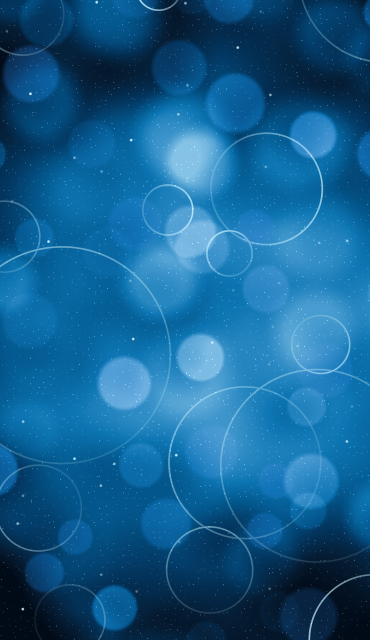
This background is drawn by a WebGL 1 fragment shader. Its source:

```glsl
precision highp float;

// Blue bokeh: a cloudy glow, blurred blobs and soft discs add up to a light
// level that a colour ramp turns into blue. Thin rings, with brightness that
// varies around each circle, and fine sparkling dust lie on top.

uniform vec2 u_resolution;

const int COLS = 5;
const int ROWS = 8;
const int RING_COLS = 3;
const int RING_ROWS = 5;
const vec3 RING_COLOR = vec3(0.78, 0.94, 0.99);
const vec3 VIVID_BLUE = vec3(0.13, 0.45, 0.80);

float hash(vec2 p) {
  return fract(sin(dot(p, vec2(127.1, 311.7))) * 43758.5453);
}

vec2 hash2(vec2 p) {
  return vec2(hash(p), hash(p + 19.7));
}

float valueNoise(vec2 p) {
  vec2 i = floor(p), f = fract(p);
  f = f * f * (3.0 - 2.0 * f);
  return mix(mix(hash(i), hash(i + vec2(1.0, 0.0)), f.x),
             mix(hash(i + vec2(0.0, 1.0)), hash(i + 1.0), f.x), f.y);
}

// Jittered grid point, spread a little past the canvas edges
vec2 scatter(vec2 cell, vec2 grid, vec2 size, float seed) {
  vec2 jitter = mix(vec2(0.0), vec2(1.0), hash2(cell + seed));
  return ((cell + jitter) / grid * 1.1 - 0.05) * size;
}

// Light level to colour: night, navy, deep, mid, bright, pale, haze
vec3 ramp(float level) {
  vec3 c = mix(vec3(0.005, 0.04, 0.09), vec3(0.02, 0.11, 0.20), clamp(level, 0.0, 1.0));
  c = mix(c, vec3(0.01, 0.21, 0.37), clamp(level - 1.0, 0.0, 1.0));
  c = mix(c, vec3(0.01, 0.34, 0.55), clamp(level - 2.0, 0.0, 1.0));
  c = mix(c, vec3(0.05, 0.46, 0.70), clamp(level - 3.0, 0.0, 1.0));
  c = mix(c, vec3(0.25, 0.59, 0.80), clamp(level - 4.0, 0.0, 1.0));
  return mix(c, vec3(0.52, 0.76, 0.90), clamp(level - 5.0, 0.0, 1.0));
}

// Cloudy glow, darkest toward the top, the bottom and the corners
float glow(vec2 p, vec2 size) {
  vec2 fromCenter = abs(p / size - 0.5);
  float dark = smoothstep(0.18, 0.55, fromCenter.y) * mix(0.7, 1.4, 2.0 * fromCenter.x);
  float cloud = 0.6 * valueNoise(p * 3.2 + 4.3) + 0.4 * valueNoise(p * 6.5 + 11.0);
  return 3.3 - 2.8 * dark + 4.2 * (cloud - 0.5);
}

// Scattered discs: x = added light, y = amount of vivid tint
vec2 bokeh(vec2 p, vec2 size, vec2 radii, float blur, vec2 strengths, float seed) {
  vec2 sum = vec2(0.0);
  for (int i = 0; i < COLS; i++) {
    for (int j = 0; j < ROWS; j++) {
      vec2 cell = vec2(float(i), float(j));
      vec2 center = scatter(cell, vec2(float(COLS), float(ROWS)), size, seed);
      vec2 pick = hash2(cell + seed + 41.3);
      float radius = mix(radii.x, radii.y, pick.x);
      float soft = radius * blur;
      float d = length(p - center);
      float disc = 1.0 - smoothstep(radius - soft, radius + soft, d);
      float rim = 0.88 + 0.12 * smoothstep(0.0, radius, d);
      sum.x += disc * rim * mix(strengths.x, strengths.y, pick.y * pick.y);
      sum.y = max(sum.y, disc * hash(cell + seed + 73.1));
    }
  }
  return sum;
}

// Scattered thin circles: x = line, y = faint inner fill
vec2 rings(vec2 p, vec2 size, float pixel, float seed) {
  vec2 sum = vec2(0.0);
  for (int i = 0; i < RING_COLS; i++) {
    for (int j = 0; j < RING_ROWS; j++) {
      vec2 cell = vec2(float(i), float(j));
      vec2 grid = vec2(float(RING_COLS), float(RING_ROWS));
      vec2 q = p - scatter(cell, grid, size, seed);
      vec2 pick = hash2(cell + seed + 27.9);
      float radius = mix(0.06, 0.31, pick.x * pick.x);
      float d = length(q) - radius;
      float line = 1.0 - smoothstep(0.0004, 0.0013 + pixel, abs(d));
      vec2 toward = vec2(cos(6.283 * pick.y), sin(6.283 * pick.y));
      float arc = 0.65 + 0.35 * dot(q, toward) / max(length(q), 0.001);
      float strength = mix(0.25, 1.0, hash(cell + seed + 55.5));
      sum.x = max(sum.x, line * arc * strength);
      sum.y += strength * (1.0 - smoothstep(-pixel, pixel, d));
    }
  }
  return sum;
}

// One dot in some of the cells of a fine grid, most of them dim
float dust(vec2 p, float cells, float radius, float share, float pixel, float seed) {
  vec2 cell = floor(p * cells);
  vec2 center = (cell + mix(vec2(0.15), vec2(0.85), hash2(cell + seed))) / cells;
  float speck = 1.0 - smoothstep(radius * 0.3, radius + 0.5 * pixel, length(p - center));
  float bright = hash(cell + seed + 3.1);
  return speck * step(hash(cell + seed + 8.8), share) * mix(0.25, 1.0, bright * bright);
}

void main() {
  vec2 p = gl_FragCoord.xy / u_resolution.x;
  vec2 size = vec2(1.0, u_resolution.y / u_resolution.x);
  float pixel = 1.0 / u_resolution.x;

  vec2 blobs = bokeh(p, size, vec2(0.07, 0.13), 0.4, vec2(0.05, 1.5), 5.0);
  vec2 discs = bokeh(p, size, vec2(0.045, 0.08), 0.12, vec2(0.25, 1.8), 31.0);
  vec2 circles = rings(p, size, pixel, 62.0);

  vec3 color = ramp(glow(p, size) + blobs.x + discs.x + 0.07 * circles.y);
  color = mix(color, VIVID_BLUE, 0.3 * discs.y);
  color = mix(color, RING_COLOR, 0.9 * circles.x);
  color += 0.26 * dust(p, 64.0, 0.0013, 0.5, pixel, 14.0);
  color = mix(color, vec3(0.85, 0.97, 1.0), dust(p, 9.0, 0.0042, 0.25, pixel, 90.0));
  gl_FragColor = vec4(color, 1.0);
}
```
